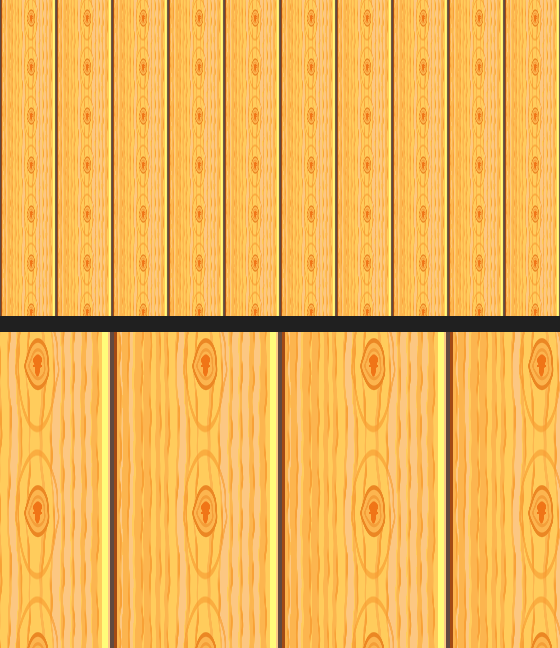
Top: the whole. Bottom: its middle third, enlarged.
Reproduce this texture procedurally as a Shadertoy shader.

```glsl
const float TAU = 6.2831853;
const float PLANKS = 10.0;
const float TILE_ASPECT = 8.0 / 7.0;
const float GRAIN_LINES = 16.0;
const vec2 KNOT_CENTER = vec2(0.555, 0.075);
const vec2 KNOT_RADIUS = vec2(0.072, 0.17);
const vec2 ARCH_RADIUS = vec2(0.125, 0.42);

const vec3 HONEY = vec3(1.00, 0.80, 0.36);
const vec3 AMBER = vec3(0.99, 0.71, 0.31);
const vec3 GRAIN_EDGE = vec3(0.97, 0.61, 0.19);
const vec3 PALE = vec3(0.99, 0.78, 0.51);
const vec3 HIGHLIGHT = vec3(1.00, 0.99, 0.48);
const vec3 GROOVE = vec3(0.38, 0.29, 0.25);
const vec3 RUST = vec3(0.64, 0.29, 0.08);
const vec3 KNOT_LINE = vec3(0.92, 0.53, 0.14);
const vec3 KNOT_CORE = vec3(0.94, 0.46, 0.09);

float hash(float n) {
    return fract(sin(n * 127.1 + 11.7) * 43758.5453);
}

// Soft-edged interval from lo to hi
float band(float x, float lo, float hi, float aa) {
    return clamp((x - lo) / aa + 0.5, 0.0, 1.0)
         * clamp((hi - x) / aa + 0.5, 0.0, 1.0);
}

// Bends the grain outward around the knot; d is the offset from its centre
float grainCoord(float u, vec2 d) {
    float pull = exp(-d.y * d.y / 0.06) * exp(-abs(d.x) * 9.0);
    float bulge = 0.05 * d.x / (abs(d.x) + 0.03) * pull;
    float wave = 0.003 * sin(TAU * (d.y + 3.0 * u))
               + 0.002 * sin(TAU * (4.0 * d.y + 5.0 * u));
    return u - bulge + wave;
}

// Vertical streaks with a thin dark edge, denser toward the plank sides
vec3 grain(float g, float v, float aa) {
    float x = g * GRAIN_LINES;
    float id = floor(x);
    float f = x - id;
    float soft = aa * GRAIN_LINES;
    float cycles = 1.0 + floor(hash(id + 9.0) * 3.0);
    float sway = sin(TAU * (v * cycles + hash(id + 3.0)));
    float center = (id + 0.5) / GRAIN_LINES;
    float density = 1.0 - smoothstep(0.12, 0.50, center)
                  + 0.7 * smoothstep(0.76, 0.90, center);
    float start = 0.2 * hash(id + 5.0);
    float end = start + 0.16 + 0.16 * hash(id) + 0.5 * density + 0.05 * sway;
    float paleStreak = step(0.80, hash(id + 21.0)) * band(f, end, 1.0, soft);
    float edgeShade = 0.8 * smoothstep(-0.6, 0.4, sway + hash(id + 31.0) - 0.5);
    vec3 col = mix(HONEY, PALE, paleStreak);
    col = mix(col, AMBER, band(f, start, end, soft));
    return mix(col, GRAIN_EDGE, edgeShade * band(f, end - 0.17, end, soft));
}

// Pointed oval measure, 1 on the outline
float lens(vec2 d, vec2 radius) {
    vec2 q = abs(d) / radius;
    return sqrt(q.x * q.x + pow(q.y, 1.6));
}

// Thin pointed rings, a ragged core and a long arch around them
vec3 knot(vec3 col, vec2 d, float aa) {
    float angle = atan(d.y, d.x);
    float arch = lens(d, ARCH_RADIUS) + 0.03 * sin(5.0 * angle);
    col = mix(col, GRAIN_EDGE, 0.65 * band(arch, 0.96, 1.04, aa / ARCH_RADIUS.x));
    float r = lens(d, KNOT_RADIUS) + 0.05 * sin(3.0 * angle + 1.0);
    float soft = aa / KNOT_RADIUS.x;
    col = mix(col, AMBER, band(r, -1.0, 0.95, soft));
    col = mix(col, KNOT_LINE, band(r, 0.88, 1.03, soft));
    col = mix(col, KNOT_LINE, 0.5 * band(r, 0.58, 0.70, soft));
    float core = lens(d - vec2(0.002, 0.015), vec2(0.024, 0.075))
               + 0.2 * sin(5.0 * angle);
    return mix(col, KNOT_CORE, band(core, -1.0, 1.0, aa / 0.024));
}

// Bright bevel followed by the dark gap between planks
vec3 seam(vec3 col, float s, float aa) {
    col = mix(col, HIGHLIGHT, band(s, -0.058, -0.024, aa));
    col = mix(col, PALE, band(s, -0.024, -0.012, aa));
    col = mix(col, GROOVE, band(s, -0.012, 0.013, aa));
    return mix(col, RUST, band(s, 0.013, 0.031, aa));
}

void mainImage(out vec4 fragColor, in vec2 fragCoord) {
    float pixel = PLANKS / iResolution.x;
    float aa = 0.45 * pixel;
    vec2 p = fragCoord * pixel * vec2(1.0, TILE_ASPECT);

    float u = fract(p.x);
    float fromSeam = fract(p.x + 0.5) - 0.5;
    vec2 fromKnot = vec2(u - KNOT_CENTER.x,
                         fract(p.y - KNOT_CENTER.y + 0.5) - 0.5);

    vec3 col = grain(grainCoord(u, fromKnot), fromKnot.y, aa);
    col = knot(col, fromKnot, aa);
    col = seam(col, fromSeam, aa);
    fragColor = vec4(col, 1.0);
}
```
